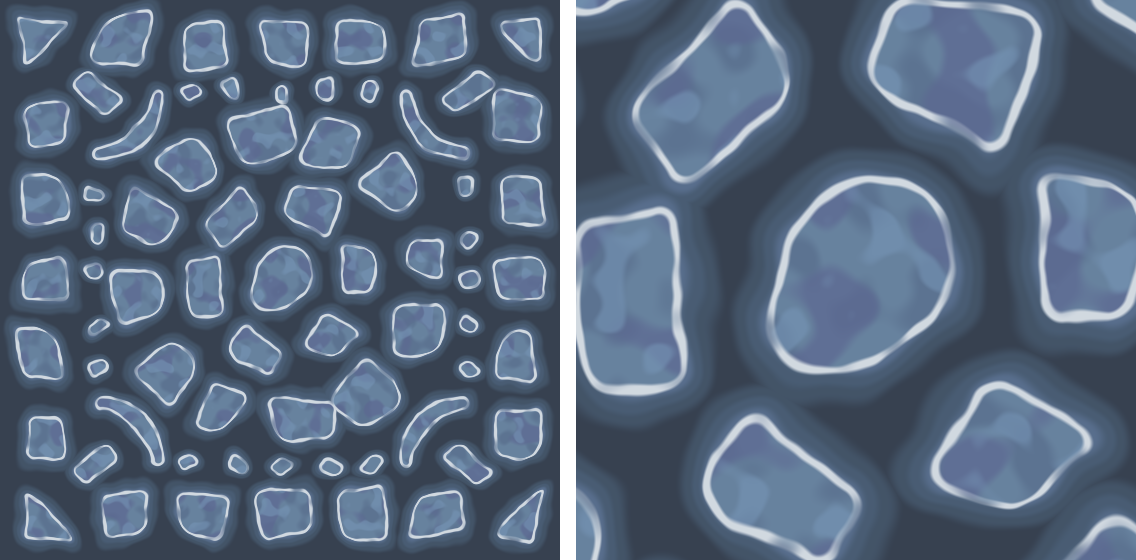
Left: the whole. Right: its middle third, enlarged.
Reproduce this texture procedurally as a WebGL 1 fragment shader.

```glsl
precision highp float;
// Painted paving: a square border of stones, a frame of pebbles and two rings
// round a middle stone. Each stone is a rounded set of jittered half planes;
// its distance drives a soft halo, a chalky rim and a brushed, mottled face.
uniform vec2 u_resolution;

const vec3 GROUND = vec3(0.215, 0.255, 0.315);
const vec3 HALO_OUTER = vec3(0.262, 0.328, 0.405);
const vec3 HALO_INNER = vec3(0.285, 0.362, 0.452);
const vec3 SHADE = vec3(0.345, 0.43, 0.55);
const vec3 FACE = vec3(0.405, 0.51, 0.62);
const vec3 VIOLET = vec3(0.36, 0.405, 0.57);
const vec3 GLINT = vec3(0.46, 0.58, 0.71);
const vec3 CHALK = vec3(0.82, 0.85, 0.88);

const vec2 MIDDLE = vec2(0.503, 0.503);
const float BORDER_EXTENT = 0.422;
const float PEBBLE_EXTENT = 0.333;
const float OUTER_RADIUS = 0.259;
const float INNER_RADIUS = 0.138;
const float DIAGONAL_DISTANCE = 0.47;
const float ARC_RADIUS = 0.11;
const float ARC_HALF_ANGLE = 0.72;
const float HALO_WIDTH = 0.022;
const float RIM_HALF_WIDTH = 0.0021;
const float WOBBLE = 0.006;
const float SLANT = 0.42;
const float HALF_PI = 1.570796;

float hash(float n) { return fract(sin(n * 12.9898 + 4.1) * 43758.5); }

vec2 gradient(vec2 cell) {
  float a = 6.28318 * fract(sin(dot(cell, vec2(127.1, 311.7))) * 43758.5);
  return vec2(cos(a), sin(a));
}

// Gradient noise, roughly -0.7 to 0.7
float noise(vec2 p) {
  vec2 i = floor(p), f = fract(p);
  vec2 u = f * f * f * (f * (f * 6.0 - 15.0) + 10.0);
  vec2 e = vec2(1.0, 0.0);
  float low = mix(dot(gradient(i), f), dot(gradient(i + e), f - e), u.x);
  float high = mix(dot(gradient(i + e.yx), f - e.yx),
                   dot(gradient(i + 1.0), f - 1.0), u.x);
  return mix(low, high, u.y);
}

vec2 perp(vec2 v) { return vec2(-v.y, v.x); }
vec2 polar(float a) { return vec2(cos(a), sin(a)); }

// Keeps the nearest stone: x distance, y seed, z distance scaled for the halo
void keep(inout vec3 nearest, float d, float seed, float size) {
  if (d < nearest.x) nearest.xy = vec2(d, seed);
  nearest.z = min(nearest.z, d / clamp(size / 0.028, 0.6, 1.0));
}

// Four slanted sides plus one chamfer across the corner of a chosen quadrant
void addStone(inout vec3 nearest, vec2 rel, vec2 axis, vec2 halfSize,
              float roundness, float quadrant, float chamfer, float seed) {
  if (dot(rel, rel) > 0.02) return;
  vec2 p = vec2(dot(rel, axis), dot(rel, perp(axis)));
  float size = min(halfSize.x, halfSize.y);
  float rounding = size * roundness;
  float outside = 0.0, deepest = -1.0;
  for (int i = 0; i < 5; i++) {
    float side = float(i);
    float angle = side * HALF_PI + SLANT * (hash(seed + side * 3.7) - 0.5);
    float reach = mod(side, 2.0) < 0.5 ? halfSize.x : halfSize.y;
    reach *= mix(0.86, 1.1, hash(seed + side * 5.3 + 1.0));
    if (i == 4) {
      angle = (quadrant + 0.5) * HALF_PI;
      reach = chamfer * 0.707 * (halfSize.x + halfSize.y);
    }
    float e = dot(p, polar(angle)) - reach + rounding;
    outside += max(e, 0.0) * max(e, 0.0);
    deepest = max(deepest, e);
  }
  keep(nearest, sqrt(outside) + min(deepest, 0.0) - rounding, seed, size);
}

vec3 layStones(vec2 p) {
  vec3 nearest = vec3(1.0, 0.0, 1.0);
  addStone(nearest, p, vec2(1.0, 0.0), vec2(0.05, 0.057), 0.9, 0.0, 1.1, 3.0);
  for (int i = 0; i < 24; i++) {
    float k = float(i), seed = k + 10.0;
    float a = hash(seed * 1.7), b = hash(seed * 2.3), c = hash(seed * 3.1);
    float quadrant = floor(4.0 * c), chamfer = mix(0.62, 1.0, a);
    // Square border, with triangles at its corners
    vec2 axis = polar(floor(k / 6.0) * HALF_PI);
    float place = mod(k, 6.0);
    bool corner = place < 0.5;
    vec2 spot = BORDER_EXTENT * (axis * (place / 3.0 - 1.0) - perp(axis));
    if (!corner) spot += 0.012 * (vec2(a, b) - 0.5);
    addStone(nearest, p - spot, axis, vec2(mix(0.036, 0.047, b), mix(0.034, 0.044, c)),
             corner ? 0.2 : 0.35, corner ? 0.0 : quadrant, corner ? 0.12 : chamfer, seed);
    // Pebble frame, five to a side
    if (i < 20) {
      axis = polar(floor(k / 5.0) * HALF_PI);
      spot = axis * (0.08 * (mod(k, 5.0) - 2.0) + 0.025 * (a - 0.5));
      spot -= perp(axis) * (PEBBLE_EXTENT + 0.012 * (b - 0.5));
      addStone(nearest, p - spot, polar(6.28 * c), vec2(mix(0.014, 0.02, a), mix(0.01, 0.014, b)),
               0.75, quadrant, 0.9, seed + 30.0);
    }
    // Outer and inner rings
    if (i < 18) {
      bool outer = i < 12;
      float turn = (outer ? k / 3.0 : k / 1.5) * HALF_PI + 0.14 + 0.12 * (c - 0.5);
      vec2 extent = outer ? vec2(mix(0.034, 0.048, b), mix(0.028, 0.06, a))
                          : vec2(mix(0.027, 0.034, b), mix(0.036, 0.052, a));
      spot = polar(turn) * (outer ? OUTER_RADIUS : INNER_RADIUS);
      addStone(nearest, p - spot, polar(turn + 0.5 * (b - 0.5)), extent,
               0.4, quadrant, chamfer, seed + 60.0);
    }
    // Diagonals: an oblong hugged by a curved sliver
    if (i < 4) {
      axis = polar((k + 0.5) * HALF_PI);
      vec2 rel = p - axis * DIAGONAL_DISTANCE;
      addStone(nearest, rel, axis, vec2(0.043, 0.02), 0.5, quadrant, 0.85, seed + 90.0);
      vec2 q = vec2(-dot(rel, axis), dot(rel, perp(axis)));
      float bend = clamp(atan(q.y, q.x), -ARC_HALF_ANGLE, ARC_HALF_ANGLE);
      float thickness = mix(0.016, 0.009, abs(bend) / ARC_HALF_ANGLE);
      keep(nearest, length(q - ARC_RADIUS * polar(bend)) - thickness, seed + 95.0, 0.022);
    }
  }
  return nearest;
}

void main() {
  vec2 uv = gl_FragCoord.xy / u_resolution;
  vec2 p = uv - MIDDLE + WOBBLE * vec2(noise(uv * 20.0), noise(uv * 20.0 + 37.0));
  vec3 stone = layStones(p);
  float d = stone.x;
  // Halo in overlapping washes
  float halo = stone.z + 0.008 * noise(uv * 28.0 + 11.0);
  vec3 color = mix(HALO_OUTER, GROUND, smoothstep(HALO_WIDTH - 0.005, HALO_WIDTH + 0.004, halo));
  color = mix(HALO_INNER, color, smoothstep(0.010, 0.015, halo));
  color = mix(SHADE, color, smoothstep(0.001, 0.008, halo));
  // Brushed face with violet and bright dabs
  vec2 brush = uv * 24.0 + stone.y * 7.3;
  vec3 face = mix(FACE, SHADE, 0.75 * smoothstep(-0.05, 0.3, noise(brush * 1.3)));
  face = mix(face, VIOLET, 0.7 * smoothstep(0.05, 0.25, noise(brush + 19.0)));
  face = mix(face, GLINT, 0.6 * smoothstep(0.12, 0.3, noise(brush * 1.5 + 53.0)));
  color = mix(face, color, smoothstep(-0.002, 0.002, d));
  // Chalk rim of uneven pressure
  float pressure = noise(uv * 42.0 + 5.0);
  float width = RIM_HALF_WIDTH * (1.0 + 0.8 * pressure);
  float rim = 1.0 - smoothstep(width - 0.001, width + 0.0016, abs(d + 0.0012 * noise(uv * 70.0)));
  rim *= mix(0.3, 1.0, smoothstep(-0.4, 0.0, noise(uv * 31.0 + 71.0)));
  gl_FragColor = vec4(mix(color, CHALK, rim), 1.0);
}
```
